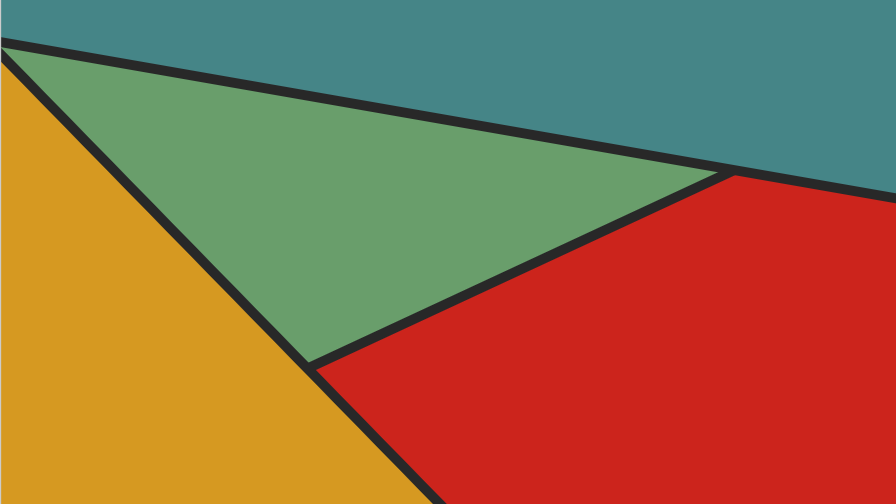
Give the GLSL for this background, as a Shadertoy shader.

```glsl
// Four flat colour panels divided by three dark straight bars.
// Each bar is a signed distance to a line: its sign picks the panel on
// either side and its magnitude draws the bar. Units are canvas heights.

const vec3 RED    = vec3(0.80, 0.14, 0.11);
const vec3 TEAL   = vec3(0.27, 0.52, 0.53);
const vec3 OCHRE  = vec3(0.84, 0.60, 0.13);
const vec3 GREEN  = vec3(0.41, 0.62, 0.42);
const vec3 INK    = vec3(0.157);
const vec3 MARGIN = vec3(0.80);

const float BAR_HALF_WIDTH = 0.0098;
const float MARGIN_WIDTH   = 0.0023;

// Two points on the centre line of each bar
const vec2 ROOF_A  = vec2(0.0, 0.9167),    ROOF_B  = vec2(1.7778, 0.6065);
const vec2 SLOPE_A = vec2(0.0, 0.8935),    SLOPE_B = vec2(0.8727, 0.0);
const vec2 BRACE_A = vec2(0.6157, 0.2715), BRACE_B = vec2(1.4282, 0.6491);

// Signed distance to the line a-b, positive on its left side
float lineSide(vec2 p, vec2 a, vec2 b) {
    vec2 dir = normalize(b - a);
    return dot(p - a, vec2(-dir.y, dir.x));
}

// Antialiased coverage of the region where dist > 0
float coverage(float dist) {
    return clamp(dist * iResolution.y + 0.5, 0.0, 1.0);
}

// Fill the left side of a line with a panel, then lay the bar on top
vec3 divide(vec3 rightSide, vec3 leftSide, float dist) {
    vec3 panels = mix(rightSide, leftSide, coverage(dist));
    return mix(panels, INK, coverage(BAR_HALF_WIDTH - abs(dist)));
}

void mainImage(out vec4 fragColor, in vec2 fragCoord) {
    vec2 p = fragCoord / iResolution.y;

    // Later divisions cover the ends of earlier bars
    vec3 color = divide(RED, GREEN, lineSide(p, BRACE_A, BRACE_B));
    color = divide(OCHRE, color, lineSide(p, SLOPE_A, SLOPE_B));
    color = divide(color, TEAL, lineSide(p, ROOF_A, ROOF_B));

    // Thin pale margin on the left edge
    color = mix(color, MARGIN, coverage(MARGIN_WIDTH - p.x));

    fragColor = vec4(color, 1.0);
}
```
